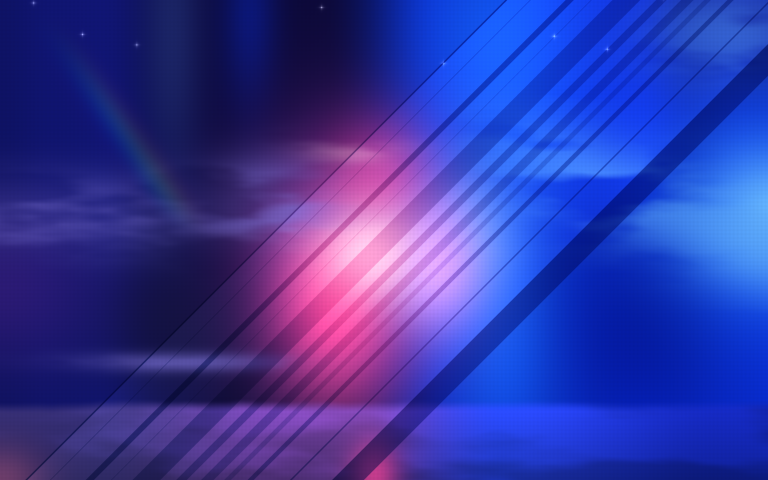
Give the GLSL for this background, as a Shadertoy shader.

```glsl
// Night sky with a pink and white glow between navy and electric blue, crossed by
// diagonal glass stripes. Soft elliptical lights are blended in turn, then noise
// clouds, a low haze, a faint spectral ray, stars, the stripes and a fine mesh.

const vec3 NAVY = vec3(0.06, 0.08, 0.44);
const vec3 SHADOW = vec3(0.04, 0.03, 0.20);
const vec3 BLUE = vec3(0.03, 0.16, 0.80);
const vec3 AZURE = vec3(0.08, 0.37, 0.98);
const vec3 CYAN = vec3(0.42, 0.74, 1.00);
const vec3 VIOLET = vec3(0.44, 0.16, 0.60);
const vec3 PINK = vec3(0.98, 0.27, 0.60);
const vec3 LILAC = vec3(0.82, 0.58, 1.00);
const vec3 BLUSH = vec3(1.00, 0.83, 0.90);
const vec3 CLOUD = vec3(0.46, 0.42, 0.80);
const vec3 STRIPE_COOL = vec3(0.14, 0.30, 0.58);
const vec3 STRIPE_WARM = vec3(0.88, 0.45, 0.72);

const float HORIZON = 0.157;
const float STAR_CELL = 0.12;
const float MESH_PITCH = 0.00833;
const float MESH_DEPTH = 0.011;

// Each stripe: offset x - y, half width, darkness
const int STRIPES = 11;
const vec3 STRIPE[STRIPES] = vec3[](
    vec3(0.055, 0.0022, 0.75), vec3(0.105, 0.0010, 0.40),
    vec3(0.187, 0.0085, 0.60), vec3(0.232, 0.0010, 0.30),
    vec3(0.305, 0.0290, 0.44), vec3(0.378, 0.0110, 0.42),
    vec3(0.432, 0.0130, 0.38), vec3(0.474, 0.0070, 0.28),
    vec3(0.522, 0.0065, 0.50), vec3(0.606, 0.0022, 0.55),
    vec3(0.725, 0.0330, 0.62));

float hash(vec2 p) {
    return fract(sin(dot(p, vec2(127.1, 311.7))) * 43758.545);
}

float noise(vec2 p) {
    vec2 i = floor(p), f = fract(p);
    f = f * f * (3.0 - 2.0 * f);
    return mix(mix(hash(i), hash(i + vec2(1, 0)), f.x),
               mix(hash(i + vec2(0, 1)), hash(i + vec2(1, 1)), f.x), f.y);
}

float fbm(vec2 p) {
    float sum = 0.0, gain = 0.5;
    for (int i = 0; i < 5; i++) {
        sum += gain * noise(p);
        p = mat2(1.7, 0.2, -0.2, 1.7) * p + 7.3;
        gain *= 0.5;
    }
    return sum;
}

// Soft elliptical falloff, 1 at the centre
float blob(vec2 p, vec2 centre, vec2 radius) {
    vec2 d = (p - centre) / radius;
    return exp(-dot(d, d));
}

vec3 skyLights(vec2 p) {
    vec3 col = mix(NAVY, SHADOW, smoothstep(0.20, 0.50, p.x));
    float edge = 0.84 + 0.05 * (1.0 - p.y);
    col = mix(col, BLUE, smoothstep(edge - 0.17, edge + 0.09, p.x));
    col *= 0.84 + 0.32 * noise(vec2(p.x * 9.0, p.y * 0.7));

    // Cool lights and the dark hollows
    col = mix(col, vec3(0.07, 0.07, 0.23), 0.75 * blob(p, vec2(0.36, 0.33), vec2(0.16, 0.15)));
    col = mix(col, vec3(0.04, 0.10, 0.52), 0.8 * blob(p, vec2(0.52, 0.97), vec2(0.06, 0.20)));
    col = mix(col, vec3(0.16, 0.23, 0.50), 0.5 * blob(p, vec2(0.36, 0.93), vec2(0.06, 0.30)));
    col = mix(col, AZURE, 0.85 * blob(p, vec2(1.04, 0.90), vec2(0.17, 0.28)));
    col = mix(col, AZURE, 0.90 * blob(p, vec2(1.05, 0.30), vec2(0.13, 0.27)));
    col = mix(col, vec3(0.01, 0.07, 0.56), 0.85 * blob(p, vec2(1.34, 0.33), vec2(0.17, 0.26)));
    col = mix(col, vec3(0.05, 0.09, 0.46), 0.8 * blob(p, vec2(1.58, 0.95), vec2(0.26, 0.17)));
    col = mix(col, AZURE, 0.8 * blob(p, vec2(1.62, 0.55), vec2(0.25, 0.24)));
    col = mix(col, CYAN, 0.95 * blob(p, vec2(1.62, 0.55), vec2(0.15, 0.13)));
    col = mix(col, CYAN, 0.65 * blob(p, vec2(0.97, 0.51), vec2(0.11, 0.14)));

    // Warm lights, from the wide halo to the white heart
    col = mix(col, vec3(0.24, 0.12, 0.50), 0.6 * blob(p, vec2(0.0, 0.40), vec2(0.20, 0.16)));
    col = mix(col, VIOLET, 0.85 * blob(p, vec2(0.72, 0.47), vec2(0.20, 0.27)));
    col = mix(col, PINK, 0.55 * blob(p, vec2(0.79, 0.62), vec2(0.11, 0.13)));
    col = mix(col, PINK, 0.97 * blob(p, vec2(0.70, 0.37), vec2(0.13, 0.20)));
    col = mix(col, LILAC, 0.90 * blob(p, vec2(0.91, 0.45), vec2(0.10, 0.14)));
    return mix(col, BLUSH, 0.85 * blob(p, vec2(0.77, 0.47), vec2(0.11, 0.10)));
}

vec3 addClouds(vec3 col, vec2 p) {
    float wisps = smoothstep(0.36, 0.62, fbm(p * vec2(4.0, 15.0)));
    float left = blob(p, vec2(0.06, 0.55), vec2(0.40, 0.075))
               + blob(p, vec2(0.56, 0.58), vec2(0.13, 0.09))
               + 0.8 * blob(p, vec2(0.36, 0.245), vec2(0.25, 0.020));
    float slope = p.y - 0.66 + 0.33 * (p.x - 1.1);
    float right = exp(-slope * slope / 0.010) * smoothstep(0.88, 1.25, p.x)
                + 0.6 * blob(p, vec2(1.52, 0.93), vec2(0.17, 0.09));
    col = mix(col, CLOUD, min(left, 1.0) * (0.25 + 0.50 * wisps));
    col = mix(col, vec3(0.34, 0.63, 0.96), 0.65 * min(right, 1.0) * wisps);
    float veil = blob(p, vec2(0.76, 0.49), vec2(0.18, 0.03)) + blob(p, vec2(0.74, 0.69), vec2(0.10, 0.03));
    col = mix(col, BLUSH, 0.35 * veil * wisps);

    // Haze below the ragged horizon
    float top = HORIZON + 0.02 * (fbm(p * vec2(7.0, 3.0)) - 0.5);
    vec3 haze = mix(vec3(0.26, 0.22, 0.50), vec3(0.44, 0.25, 0.65), smoothstep(0.2, 0.6, p.x));
    haze = mix(haze, vec3(0.16, 0.25, 0.86), smoothstep(0.75, 1.05, p.x));
    haze = mix(haze, vec3(0.08, 0.14, 0.64), smoothstep(1.1, 1.5, p.x));
    haze *= 0.62 + 0.25 * wisps + 2.4 * max(p.y, 0.0);
    col = mix(col, haze, 0.8 * smoothstep(top + 0.012, top - 0.015, p.y));
    col = mix(col, PINK, 0.7 * blob(p, vec2(0.78, 0.01), vec2(0.05, 0.07)));
    return mix(col, vec3(0.70, 0.35, 0.50), 0.5 * blob(p, vec2(0.0), vec2(0.09, 0.07)));
}

void mainImage(out vec4 fragColor, in vec2 fragCoord) {
    vec2 p = fragCoord / iResolution.y;
    float px = 1.0 / iResolution.y;
    vec3 col = addClouds(skyLights(p), p);

    // Spectral ray, hue shifting across its width
    float across = dot(p - vec2(0.27, 0.71), vec2(0.83, 0.56)) / 0.034;
    vec3 hues = 0.5 + 0.5 * cos(across * 1.6 + vec3(-1.8, 0.0, 1.8));
    col += 0.11 * hues * exp(-across * across) * smoothstep(0.50, 0.62, p.y) * smoothstep(0.98, 0.72, p.y);

    // Sparse cross-shaped stars
    vec2 cell = floor(p / STAR_CELL);
    vec2 spot = 0.2 + 0.6 * vec2(hash(cell), hash(cell + 31.0));
    vec2 d = abs(p - (cell + spot) * STAR_CELL);
    float star = exp(-(d.x + d.y) / 0.0025);
    col += 0.65 * star * step(0.55, hash(cell + 5.0)) * smoothstep(0.82, 0.86, p.y);

    // Glass panel and its stripes, which turn from dark to rosy in the glow
    float offset = p.x - p.y;
    float panel = smoothstep(-px, px, offset - 0.055) * smoothstep(px, -px, offset - 0.692);
    col = mix(col, col * 1.08 + 0.025, panel);
    float glow = blob(p, vec2(0.76, 0.44), vec2(0.22, 0.26));
    vec3 tint = mix(STRIPE_COOL, STRIPE_WARM, glow);
    for (int i = 0; i < STRIPES; i++) {
        float inside = smoothstep(px, -px, abs(offset - STRIPE[i].x) - STRIPE[i].y);
        col *= mix(vec3(1.0), tint, inside * STRIPE[i].z);
    }

    // Fine mesh of upright and level threads
    vec2 mesh = cos(6.2832 * p / MESH_PITCH);
    col *= 1.0 + MESH_DEPTH * (mesh.x + mesh.y);
    fragColor = vec4(clamp(col, 0.0, 1.0), 1.0);
}
```
